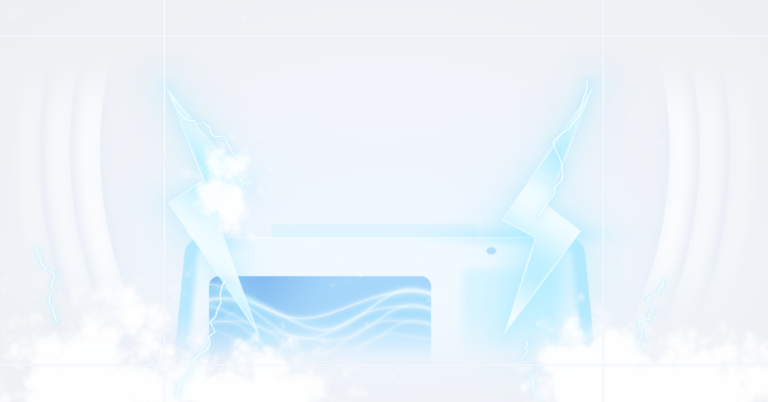
A Shadertoy shader for this background:

```glsl
// A pale stage: a slanted glass panel with a wave screen between two crystal
// bolts, with clouds, sparks, curved side ribbons and guide lines.
// Distance functions shape the parts; cellular noise builds the clouds.

const float WIDTH = 1.91;  // canvas width; its height is 1
const float MID = 0.957;   // axis of panel and ribbons
const float CLOUD_SCALE = 13.0;
const float SPARK_WIDTH = 0.0016;
const vec2 GUIDE_X = vec2(0.409, 1.5);
const vec2 GUIDE_Y = vec2(0.91, 0.092);
const vec3 WHITE = vec3(1);
const vec3 GREY = vec3(0.936, 0.941, 0.953);
const vec3 PALE = vec3(0.948, 0.96, 0.99);
const vec3 ICE = vec3(0.932, 0.967, 1);
const vec3 CYAN = vec3(0.66, 0.92, 1);
const vec3 SKY = vec3(0.65, 0.84, 0.98);
const vec3 BLUE = vec3(0.46, 0.68, 0.92);
const vec3 SHADE = vec3(0.88, 0.915, 0.975);

const vec2 LEFT_BOLT[6] = vec2[6](vec2(0.415, 0.781), vec2(0.609, 0.542), vec2(0.53, 0.485),
  vec2(0.644, 0.167), vec2(0.418, 0.495), vec2(0.505, 0.552));
const vec2 RIGHT_BOLT[6] = vec2[6](vec2(1.475, 0.784), vec2(1.361, 0.49), vec2(1.445, 0.425),
  vec2(1.254, 0.169), vec2(1.331, 0.408), vec2(1.249, 0.453));
// Spark ends: start xy, end xy
const vec4 SPARKS[6] = vec4[6](vec4(0.56, 0.3, 0.44, 0.02), vec4(0.09, 0.38, 0.14, 0.2),
  vec4(1.65, 0.3, 1.59, 0.14), vec4(1.31, 0.15, 1.34, 0.01), vec4(1.46, 0.8, 1.34, 0.46),
  vec4(0.44, 0.73, 0.58, 0.62));

float hash(float n) { return fract(sin(n * 12.99) * 4375.85); }
vec2 hash2(vec2 c) {
  return fract(sin(vec2(dot(c, vec2(127.1, 311.7)), dot(c, vec2(269.5, 183.3)))) * 4375.85);
}
float glow(vec2 p, float x, float y, float rx, float ry) {
  vec2 q = (p - vec2(x, y)) / vec2(rx, ry);
  return exp(-dot(q, q));
}
float fill(float d, float soft) { return 1.0 - smoothstep(-soft, soft, d); }
float roundBox(vec2 p, vec2 size, float r) {
  vec2 q = abs(p) - size + r;
  return length(max(q, 0.0)) + min(max(q.x, q.y), 0.0) - r;
}
float polygon(vec2 p, vec2 v[6]) {
  float d = 10.0, side = 1.0;
  for (int i = 0, j = 5; i < 6; j = i++) {
    vec2 e = v[j] - v[i], w = p - v[i];
    d = min(d, length(w - e * clamp(dot(w, e) / dot(e, e), 0.0, 1.0)));
    bvec3 c = bvec3(p.y >= v[i].y, p.y < v[j].y, e.x * w.y > e.y * w.x);
    if (all(c) || all(not(c))) side = -side;
  }
  return side * d;
}
float cells(vec2 p) {
  float d = 1.0;
  for (int k = 0; k < 9; k++) {
    vec2 c = floor(p) + vec2(k % 3 - 1, k / 3 - 1);
    d = min(d, length(p - c - hash2(c)));
  }
  return 1.0 - d;
}
float puffs(vec2 p) {
  return 0.55 * cells(p) + 0.29 * cells(p * 2.1 + 4.0) + 0.16 * cells(p * 4.3 + 9.0);
}
float zigzag(float x) { return mix(hash(floor(x)), hash(floor(x) + 1.0), fract(x)) - 0.5; }
float spark(vec2 p, vec2 a, vec2 b, float seed) {
  vec2 ab = b - a, n = normalize(vec2(-ab.y, ab.x));
  float t = clamp(dot(p - a, ab) / dot(ab, ab), 0.0, 1.0);
  float bend = 0.05 * zigzag(t * 6.0 + seed) + 0.025 * zigzag(t * 17.0 + seed);
  return length(p - a - ab * t - n * bend * sin(3.14 * t));
}

// Side ribbons, mirrored about the middle axis
vec3 ribbons(vec3 col, vec2 p) {
  float d = length(vec2(abs(p.x - MID) + 0.3, p.y - 0.627)) - 1.008;
  float fade = smoothstep(0.15, 0.4, p.y) * (1.0 - smoothstep(0.68, 0.88, p.y));
  for (float k = 0.0; k < 3.0; k++) {
    float x = d - 0.075 * k;
    float band = smoothstep(-0.003, 0.003, x) * (1.0 - smoothstep(0.03, 0.08, x));
    col = mix(col, WHITE, band * fade * (0.8 - 0.25 * k));
    col = mix(col, SHADE, 0.35 * fade * exp(-abs(x + 0.004) * 70.0));
  }
  return col;
}

// Glass panel and the wave screen set into it
vec3 panel(vec3 col, vec2 p, float px) {
  float x = p.x - MID, fade = smoothstep(0.09, 0.24, p.y);
  float d = roundBox(vec2(x / (1.08 - 0.2 * p.y), p.y), vec2(0.495, 0.41), 0.04);
  float rim = smoothstep(-0.045, -0.02, d) * smoothstep(0.3, 0.49, abs(x));
  col = mix(col, vec3(0.95, 0.98, 1), 0.75 * fill(d, px) * fade);
  col = mix(col, mix(CYAN, SKY, 0.4), 0.75 * rim * fill(d, px) * fade);
  col = mix(col, CYAN, 0.2 * fill(roundBox(p - vec2(0.93, 0.425), vec2(0.255, 0.018), 0.008), 0.003));
  col = mix(col, CYAN, 0.6 * glow(p, 1.3, 0.415, 0.17, 0.022));
  col = mix(col, WHITE, 0.6 * fill(abs(p.y - 0.408) - 0.0015, px) * fill(abs(x) - 0.48, 0.03));
  col = mix(col, SKY, 0.8 * fill(length((p - vec2(1.222, 0.376)) * vec2(0.75, 1)) - 0.009, px));
  col = mix(col, CYAN, 0.3 * fade * fill(roundBox(p - vec2(1.27, 0.22), vec2(0.12, 0.11), 0.02), 0.02));

  float screen = fill(roundBox(p - vec2(0.796, 0.11), vec2(0.276, 0.203), 0.025), px);
  float crest = 0.245 + 0.042 * sin(13.0 * (p.x - 0.9));
  vec3 sea = mix(BLUE, SKY, smoothstep(0.52, 0.86, p.x + 0.6 * (0.3 - p.y)));
  sea = mix(sea, mix(SKY, CYAN, 0.5), 0.6 * fill(p.y - crest, 0.006));
  for (float k = 0.0; k < 7.0; k++) {
    float y = crest - 0.019 * k + 0.012 * sin(p.x * (17.0 + 2.0 * k) + k);
    sea = mix(sea, WHITE, (0.65 - 0.06 * k) * exp(-abs(p.y - y) * 190.0));
  }
  return mix(col, sea, screen * smoothstep(0.08, 0.23, p.y));
}

vec3 bolt(vec3 col, vec2 p, float d, float px) {
  col = mix(col, CYAN, 0.38 * exp(-max(d, 0.0) * 28.0));
  float facet = 0.55 + 0.3 * sin(p.y * 19.0 + p.x * 13.0);
  vec3 glass = mix(CYAN, WHITE, max(facet, exp(min(d, 0.0) * 190.0)));
  return mix(col, glass, 0.93 * fill(d, px));
}

void mainImage(out vec4 fragColor, in vec2 fragCoord) {
  vec2 p = fragCoord / iResolution.xy * vec2(WIDTH, 1);
  float px = 1.0 / iResolution.y;
  vec3 col = mix(GREY, PALE, glow(p, MID, 0.5, 0.75, 0.45));
  col = mix(col, ICE, glow(p, MID, 0.32, 0.65, 0.28));
  col = ribbons(col, p);
  col = mix(col, SHADE, 0.5 * glow(p, 0.42, 0.12, 0.22, 0.06));
  col = panel(col, p, px);
  col = mix(col, CYAN, 0.5 * glow(p, 1.36, 0.3, 0.11, 0.15));
  col = bolt(col, p, polygon(p, LEFT_BOLT), px);
  col = bolt(col, p, polygon(p, RIGHT_BOLT), px);
  // Clouds
  float cover = glow(p, 0.2, 0.05, 0.2, 0.15) + glow(p, 0.62, 0.03, 0.22, 0.11)
    + 0.9 * glow(p, 0.56, 0.525, 0.08, 0.11) + glow(p, 1.47, 0.07, 0.13, 0.13)
    + glow(p, 1.75, 0.04, 0.26, 0.12) + 0.45 * glow(p, 0.34, 0.24, 0.12, 0.07);
  float puff = puffs(p * CLOUD_SCALE);
  float cloud = smoothstep(0.3, 0.85, cover + 1.1 * (puff - 0.5));
  col = mix(col, mix(ICE, WHITE, smoothstep(0.25, 0.6, puff + 0.3 * cover)), 0.92 * cloud);
  // Sparks
  for (int i = 0; i < 6; i++) {
    float d = spark(p, SPARKS[i].xy, SPARKS[i].zw, 7.0 * float(i));
    col = mix(col, CYAN, 0.4 * exp(-d * 130.0));
    col = mix(col, WHITE, 0.9 * fill(d - SPARK_WIDTH, px));
  }
  // Guide lines with a faint shadow
  vec2 g = min(abs(p.xy - vec2(GUIDE_X.x, GUIDE_Y.x)), abs(p.xy - vec2(GUIDE_X.y, GUIDE_Y.y)));
  float guide = min(g.x, g.y);
  col = mix(col, SHADE, 0.45 * fill(guide - 0.003, px));
  col = mix(col, WHITE, 0.85 * fill(guide - 0.0013, px));
  fragColor = vec4(col, 1);
}
```
